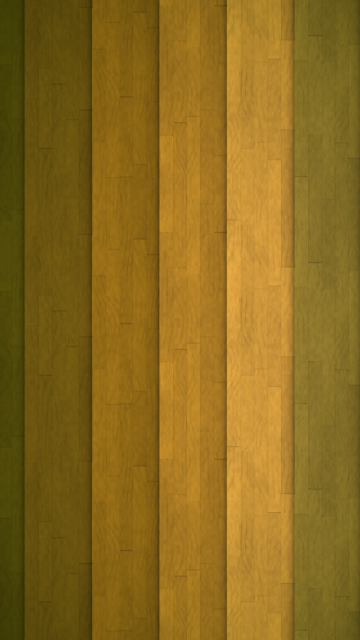
Write a WebGL 1 fragment shader that draws this texture.

```glsl
precision highp float;
// Upright wooden panels in a row, each overlapping the one on its left with a
// soft shadow. Every panel is five narrow strips of boards with butt joints;
// the grain is stretched value noise that repeats up the canvas.
uniform vec2 u_resolution;

#define PANEL_WIDTH 0.1872
#define FIRST_EDGE 0.0700
#define STRIPS 5.0
#define TILE_HEIGHT 0.63
#define JOINT_WIDTH 0.0016
#define SHADOW_DEPTH 0.42
#define GRAIN_DEPTH 0.13
#define RING_DEPTH 0.055
#define BOARD_VARIATION 0.085
#define VIGNETTE vec3(0.24, 0.20, 0.42)

float hash(vec2 p) {
  return fract(sin(dot(p, vec2(12.9898, 78.233))) * 43758.5453);
}

// Value noise that wraps vertically after the given number of cells.
float noise(vec2 p, float period) {
  vec2 cell = floor(p);
  vec2 f = fract(p);
  f = f * f * (3.0 - 2.0 * f);
  float low = mod(cell.y, period);
  float high = mod(cell.y + 1.0, period);
  float bottom = mix(hash(vec2(cell.x, low)), hash(vec2(cell.x + 1.0, low)), f.x);
  float top = mix(hash(vec2(cell.x, high)), hash(vec2(cell.x + 1.0, high)), f.x);
  return mix(bottom, top, f.y);
}

vec3 panelColor(float index) {
  if (index < -0.5) return vec3(0.37, 0.33, 0.045);
  if (index < 0.5) return vec3(0.455, 0.355, 0.068);
  if (index < 1.5) return vec3(0.59, 0.425, 0.088);
  if (index < 2.5) return vec3(0.715, 0.51, 0.15);
  if (index < 3.5) return vec3(0.82, 0.60, 0.235);
  return vec3(0.57, 0.475, 0.18);
}

// Fine pores, wavy growth rings and broad blotches, as a signed tone.
float woodGrain(float x, float y, float seed) {
  float pores = noise(vec2(x * 150.0 + 2.0 * noise(vec2(x * 30.0, y * 16.0), 16.0), y * 44.0), 44.0);
  float fibres = noise(vec2(x * 260.0, y * 90.0), 90.0);
  float warp = noise(vec2(x * 12.0 + seed * 40.0, y * 5.0), 5.0);
  float fade = noise(vec2(x * 25.0 + 7.0, y * 9.0), 9.0);
  float rings = pow(0.5 + 0.5 * sin(6.2832 * (x * 65.0 + 5.0 * warp)), 4.0);
  float blotch = noise(vec2(x * 22.0 + 3.0, y * 6.0), 6.0) - 0.5;
  return GRAIN_DEPTH * (0.6 * pores + 0.4 * fibres - 0.5)
       - RING_DEPTH * rings * smoothstep(0.25, 0.75, fade) + 0.07 * blotch;
}

// Dark line of the given half width at distance d.
float line(float d, float halfWidth, float pixel) {
  return 1.0 - smoothstep(halfWidth - pixel, halfWidth + pixel, abs(d));
}

void main() {
  float pixel = 1.0 / u_resolution.x;
  vec2 p = gl_FragCoord.xy * pixel;
  vec2 uv = gl_FragCoord.xy / u_resolution;

  // Panels
  float across = (p.x - FIRST_EDGE) / PANEL_WIDTH;
  float panel = floor(across);
  float inPanel = fract(across);
  float overlap = smoothstep(1.0 - 1.5 * pixel / PANEL_WIDTH, 1.0, inPanel);
  vec3 color = mix(panelColor(panel), panelColor(panel + 1.0), overlap);

  // Boards: each strip is cut twice per vertical repeat
  float strip = floor(across * STRIPS);
  float inStrip = fract(across * STRIPS);
  float y = p.y / TILE_HEIGHT;
  float along = fract(y + hash(vec2(strip, 3.0)));
  float cut = mix(0.3, 0.7, hash(vec2(strip, 8.0)));
  float board = hash(vec2(strip, 20.0 + step(cut, along)));
  float tone = 1.0 + BOARD_VARIATION * (board - 0.5);
  tone += woodGrain(p.x, y, board);

  // Butt joints and faint seams between strips
  float endJoint = line(min(along, 1.0 - along) * TILE_HEIGHT, JOINT_WIDTH, pixel);
  float cutJoint = line((along - cut) * TILE_HEIGHT, JOINT_WIDTH, pixel);
  tone -= 0.17 * endJoint * hash(vec2(strip, 31.0));
  tone -= 0.12 * cutJoint * hash(vec2(strip, 37.0));
  float seam = min(inStrip, 1.0 - inStrip) * PANEL_WIDTH / STRIPS;
  tone -= 0.05 * line(seam, 0.001, pixel);

  // Shadow cast to the left by the next panel, and its lit edge
  float gap = 1.0 - inPanel;
  float shadow = SHADOW_DEPTH * exp(-gap * 28.0) + 0.10 * exp(-gap * 6.0);
  tone *= 1.0 - shadow * (1.0 - overlap);
  tone *= 1.0 + 0.05 * exp(-inPanel * 14.0);

  // Darker towards the border
  vec2 c = abs(vec2((uv.x - 0.53) / 0.53, 2.0 * uv.y - 0.96));
  float border = 0.75 * pow(c.y, 2.2) + 0.65 * pow(c.x, 5.0);
  color *= tone * (1.0 - VIGNETTE * min(border, 1.4));

  gl_FragColor = vec4(clamp(color, 0.0, 1.0), 1.0);
}
```
